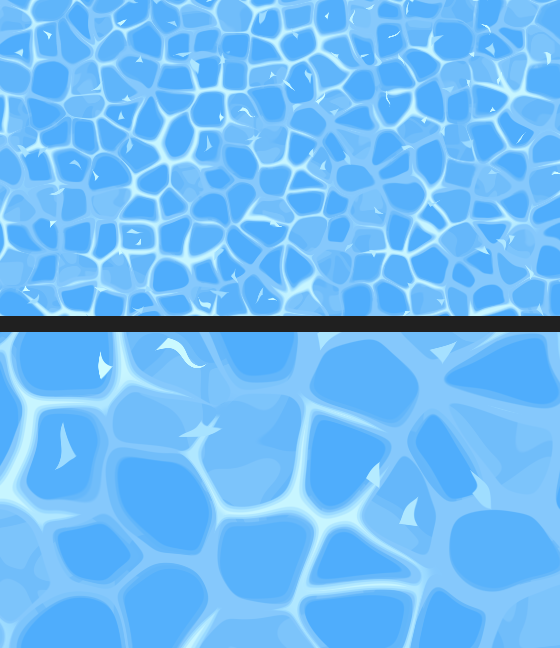
Top, the full canvas; bottom, a detail of the centre.
A Shadertoy shader for this texture:

```glsl
// Flat, cut-paper pool water: rounded Voronoi cells form deep blue pools.
// Their borders, swollen and broken by noise, give nested bands of light,
// with faint patches from a second cell layer and a scatter of bright shards.

#define CELLS 10.0        // cells per canvas height
#define PATCHES 12.5      // faint patches per canvas height
#define SHARDS 12.0       // shard grid rows per canvas height
#define JITTER 0.8        // irregularity of cell centres
#define ROUNDING 20.0     // lower is rounder
#define WARP 0.3          // bending of the cell borders
#define DEEP vec3(0.31, 0.68, 0.99)
#define POOL vec3(0.375, 0.71, 0.98)
#define BASE vec3(0.44, 0.74, 0.98)
#define PALE vec3(0.52, 0.785, 0.99)
#define GLOW vec3(0.60, 0.85, 1.0)
#define GLINT vec3(0.78, 0.96, 1.0)

// Integer hash: two random values in 0..1 for a grid point
vec2 hash2(vec2 cell) {
    uvec2 v = uvec2(ivec2(cell) + 4096);
    v = v * 1664525u + 1013904223u;
    v.x += v.y * 1664525u;
    v.y += v.x * 1664525u;
    v ^= v >> 16u;
    v.x += v.y * 1664525u;
    v.y += v.x * 1664525u;
    v ^= v >> 16u;
    return vec2(v & 65535u) / 65535.0;
}

// Two independent channels of value noise
vec2 noise2(vec2 p) {
    vec2 i = floor(p), f = fract(p);
    f = f * f * (3.0 - 2.0 * f);
    return mix(mix(hash2(i), hash2(i + vec2(1, 0)), f.x),
               mix(hash2(i + vec2(0, 1)), hash2(i + vec2(1, 1)), f.x), f.y);
}

// x: rounded distance to the cell border, yz: random values of the cell
vec3 roundedCells(vec2 p) {
    vec2 i = floor(p), f = fract(p), nearest = vec2(0), home = vec2(0);
    float best = 9.0;
    for (int y = -1; y <= 1; y++)
    for (int x = -1; x <= 1; x++) {
        vec2 g = vec2(x, y);
        vec2 r = g + 0.5 + JITTER * (hash2(i + g) - 0.5) - f;
        if (dot(r, r) < best) { best = dot(r, r); nearest = r; home = g; }
    }
    float sum = 0.0;
    for (int y = -2; y <= 2; y++)
    for (int x = -2; x <= 2; x++) {
        vec2 g = home + vec2(x, y);
        vec2 r = g + 0.5 + JITTER * (hash2(i + g) - 0.5) - f;
        vec2 across = r - nearest;
        if (dot(across, across) > 0.0001)
            sum += exp(-ROUNDING * dot(0.5 * (r + nearest), normalize(across)));
    }
    return vec3(max(-log(sum) / ROUNDING, 0.0), hash2(i + home + 57.0));
}

// Distance to a small random triangle, thinned along one axis
float shard(vec2 p, vec2 rnd) {
    float turn = 6.2832 * rnd.x, d = -1.0;
    p = mat2(cos(turn), sin(turn), -sin(turn), cos(turn)) * p;
    p.x *= 1.0 + 1.2 * rnd.y;
    for (int k = 0; k < 3; k++) {
        float a = 2.0944 * float(k) + 0.9 * fract(rnd.y * 7.0 + float(k) * 0.37);
        d = max(d, dot(p, vec2(cos(a), sin(a))) - 0.10);
    }
    return d;
}

// Smooth-edged mask, one where d is below the limit
float below(float d, float limit, float soft) {
    return smoothstep(-soft, soft, limit - d);
}

void mainImage(out vec4 fragColor, in vec2 fragCoord) {
    vec2 uv = fragCoord / iResolution.y;
    float pixel = 0.8 / iResolution.y;
    float soft = pixel * CELLS;

    // Bent cells and the noises that swell their borders
    vec2 p = uv * CELLS;
    p += WARP * (noise2(p * 1.3 + 31.0) - 0.5) + WARP * (noise2(p * 0.6) - 0.5);
    vec3 cell = roundedCells(p);
    vec2 swell = noise2(p * 0.95 + 11.0);
    vec2 fray = noise2(p * 1.7 + 73.0);

    // Faint overlapping patches, lighter or darker than the base
    vec2 q = uv * PATCHES + 0.7 * (noise2(uv * 17.0 + 5.0) - 0.5) + 19.0;
    vec3 patchCell = roundedCells(q);
    float inPatch = 1.0 - below(patchCell.x, 0.07, pixel * PATCHES);
    vec3 tint = patchCell.y < 0.4 ? mix(BASE, POOL, 0.7)
              : mix(BASE, PALE, 0.6 * step(0.65, patchCell.y));
    vec3 color = mix(BASE, tint, inPatch);

    // Pools: an outer ring and a deeper heart in most cells
    float shown = step(cell.y, 0.74);
    float ring = 1.0 - below(cell.x, 0.06 + 0.05 * fray.x, soft);
    float heart = 1.0 - below(cell.x, 0.07 + 0.10 * fray.y, soft);
    vec3 heartColor = mix(DEEP, POOL, smoothstep(0.35, 0.74, cell.y));
    color = mix(color, mix(POOL, BASE, 0.5 * cell.z), ring * shown);
    color = mix(color, heartColor, heart * shown);

    // Nested bands of light along the borders
    float width = 0.65 * swell.x + 0.35 * fray.x;
    float bright = 0.7 * swell.y + 0.3 * fray.y;
    color = mix(color, PALE, below(cell.x, 0.23 * (width - 0.22), soft));
    color = mix(color, GLOW, below(cell.x, 0.27 * (bright - 0.42), soft));
    color = mix(color, mix(GLOW, GLINT, 0.5), below(cell.x, 0.23 * (bright - 0.48), soft));
    color = mix(color, GLINT, below(cell.x, 0.24 * (bright - 0.60), soft));

    // Scattered shards
    vec2 s = uv * SHARDS + 0.35 * (noise2(uv * 30.0) - 0.5);
    for (int y = -1; y <= 1; y++)
    for (int x = -1; x <= 1; x++) {
        vec2 g = floor(s) + vec2(x, y);
        vec2 place = hash2(g + 211.0), look = hash2(g + 503.0);
        float d = shard(s - g - place, look);
        float lit = below(d, 0.0, pixel * SHARDS) * step(hash2(g + 907.0).x, 0.36);
        color = mix(color, mix(GLOW, GLINT + 0.03, look.y), lit);
    }
    fragColor = vec4(min(color, 1.0), 1.0);
}
```
